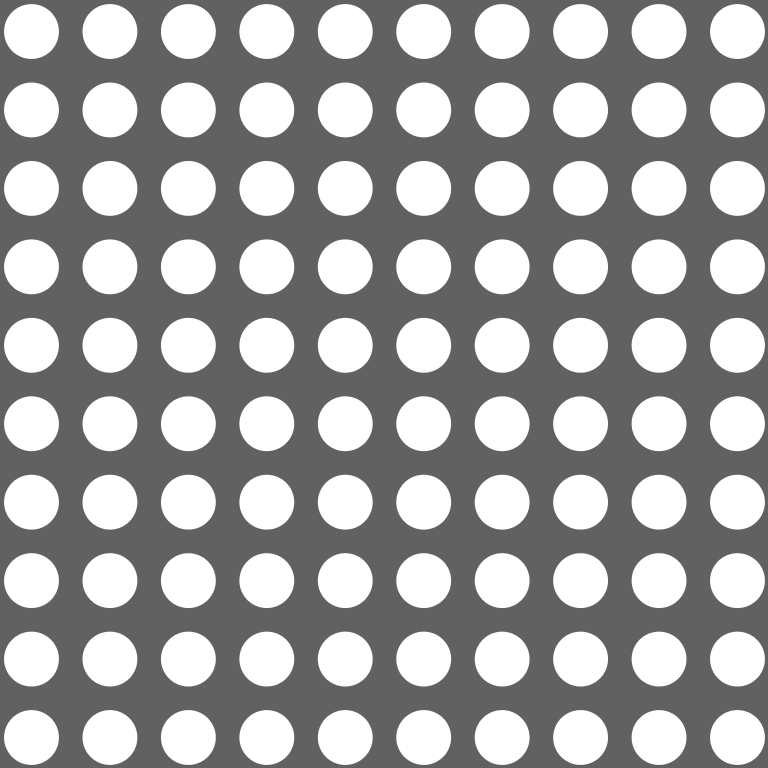
Give the GLSL for this pattern, as a WebGL 2 fragment shader.

```glsl
#version 300 es
precision highp float;
// Ten by ten white discs on a flat dark grey ground.
// The canvas is folded into square cells, and a circle distance
// in each cell is turned into antialiased coverage.

uniform vec2 u_resolution;
out vec4 fragColor;

// Signed distance to the nearest disc of a square lattice.
float discLattice(vec2 p, vec2 firstCentre, float pitch, float radius) {
    vec2 cell = fract((p - firstCentre) / pitch + 0.5) - 0.5;
    return length(cell * pitch) - radius;
}

void main() {
    vec2 uv = gl_FragCoord.xy / u_resolution;
    float pixel = 1.0 / min(u_resolution.x, u_resolution.y);

    // The lattice sits slightly off centre, toward the lower right.
    float dist = discLattice(uv, vec2(0.0410, 0.0397), 0.10214, 0.0357);
    float coverage = clamp(0.5 - dist / pixel, 0.0, 1.0);

    vec3 ground = vec3(0.38);
    vec3 disc = vec3(1.0);
    fragColor = vec4(mix(ground, disc, coverage), 1.0);
}
```
